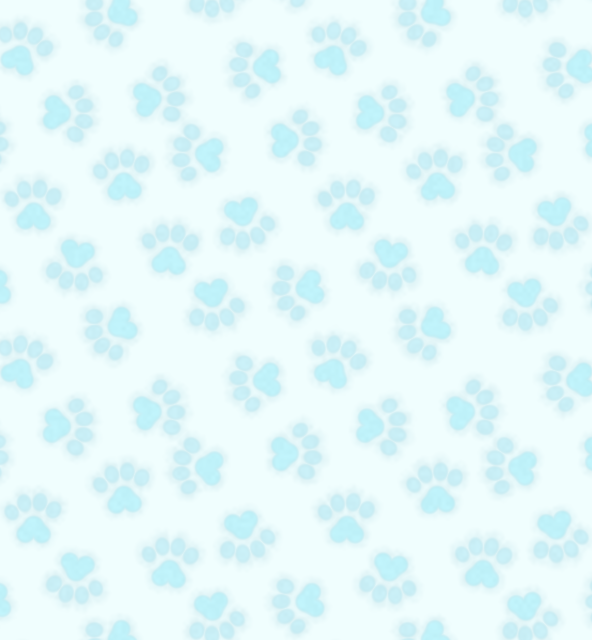
Reproduce this pattern procedurally as a Shadertoy shader.

```glsl
// Pale aqua paw prints scattered in a repeating tile on an icy white ground.

const float TILE = 0.4896;      // tile side, in canvas heights
const float PAW = 0.0443;       // paw unit: pad centre to toe arc
const int PAWS = 14;            // prints per tile
const vec3 ICE = vec3(0.943, 0.996, 0.996);
const vec3 MIST = vec3(0.880, 0.960, 0.970);
const vec3 PAD_AQUA = vec3(0.750, 0.950, 0.980);
const vec3 TOE_AQUA = vec3(0.788, 0.938, 0.967);
const vec3 RIM = vec3(0.775, 0.905, 0.930);

float hash(vec2 p) {
    p = fract(p * vec2(0.1031, 0.1137));
    p += dot(p, p.yx + 33.33);
    return fract((p.x + p.y) * p.x * 91.7);
}

float valueNoise(vec2 p) {
    vec2 i = floor(p), f = fract(p);
    f = f * f * (3.0 - 2.0 * f);
    return mix(mix(hash(i), hash(i + vec2(1, 0)), f.x),
               mix(hash(i + vec2(0, 1)), hash(i + vec2(1, 1)), f.x), f.y);
}

vec2 rotate(vec2 p, float a) {
    float c = cos(a), s = sin(a);
    return vec2(c * p.x - s * p.y, s * p.x + c * p.y);
}

float smoothMin(float a, float b, float k) {
    float h = max(k - abs(a - b), 0.0) / k;
    return min(a, b) - 0.25 * h * h * k;
}

float ellipse(vec2 p, vec2 r) {
    return (length(p / r) - 1.0) * min(r.x, r.y);
}

// Domed top with two lobes and a shallow notch below
float padDistance(vec2 p) {
    float dome = length(p - vec2(0.0, 0.11)) - 0.35;
    float lobes = length(vec2(abs(p.x) - 0.29, p.y + 0.17)) - 0.30;
    return smoothMin(dome, lobes, 0.18);
}

// Four oval toes fanned along an arc
float toeDistance(vec2 p) {
    float d = 1e3;
    for (int i = 0; i < 4; i++) {
        float k = float(i) - 1.5;
        float a = 0.57 * k - 0.09;
        vec2 q = p - 0.98 * vec2(sin(a), cos(a));
        vec2 radii = vec2(0.24, 0.31 - 0.02 * abs(k)) + 0.008 * k;
        d = min(d, ellipse(rotate(q, a * 0.6), radii));
    }
    return d;
}

// Nearest pad (x) and toe (y) distance over a jittered lattice of paws
vec2 pawField(vec2 p) {
    vec2 nearest = vec2(1e3);
    for (int i = 0; i < PAWS; i++) {
        float n = float(i);
        vec2 jitter = vec2(hash(vec2(n, 3.0)), hash(vec2(n, 17.0))) - 0.5;
        vec2 centre = vec2(0.37, 0.968) - n / float(PAWS) * vec2(4.0, 1.0);
        vec2 q = fract(p / TILE - centre - 0.065 * jitter + 0.5) - 0.5;
        // Mostly quarter turns, loosened a little
        float quarter = floor(4.0 * hash(vec2(n, 41.0)));
        float turn = 1.5708 * quarter + 0.9 * (hash(vec2(n, 59.0)) - 0.5);
        q = rotate(q * TILE / PAW, turn) + vec2(0.0, 0.39);
        nearest = min(nearest, vec2(padDistance(q), toeDistance(q)));
    }
    return nearest;
}

float coverage(float d, float width) {
    return 1.0 - smoothstep(-width, width, d);
}

void mainImage(out vec4 fragColor, in vec2 fragCoord) {
    vec2 p = fragCoord / iResolution.y;
    float soft = max(0.055, 1.0 / (iResolution.y * PAW));
    vec2 paw = pawField(p);
    float d = min(paw.x, paw.y);
    float mottle = valueNoise(p * 150.0) - 0.5;

    // Misty halo around each print
    float halo = 1.0 - smoothstep(-0.05, 0.36, d + 0.08 * mottle);
    vec3 col = mix(ICE, MIST, halo);

    // Pad and toes
    col = mix(col, TOE_AQUA, coverage(paw.y, soft));
    col = mix(col, PAD_AQUA, coverage(paw.x, soft));

    // Thin greyish rim and faint watercolour grain
    float rim = exp(-pow((d + 0.02) / 0.055, 2.0));
    col = mix(col, RIM, 0.32 * rim * (1.0 + mottle));
    col += 0.022 * mottle * halo;

    fragColor = vec4(col, 1.0);
}
```
